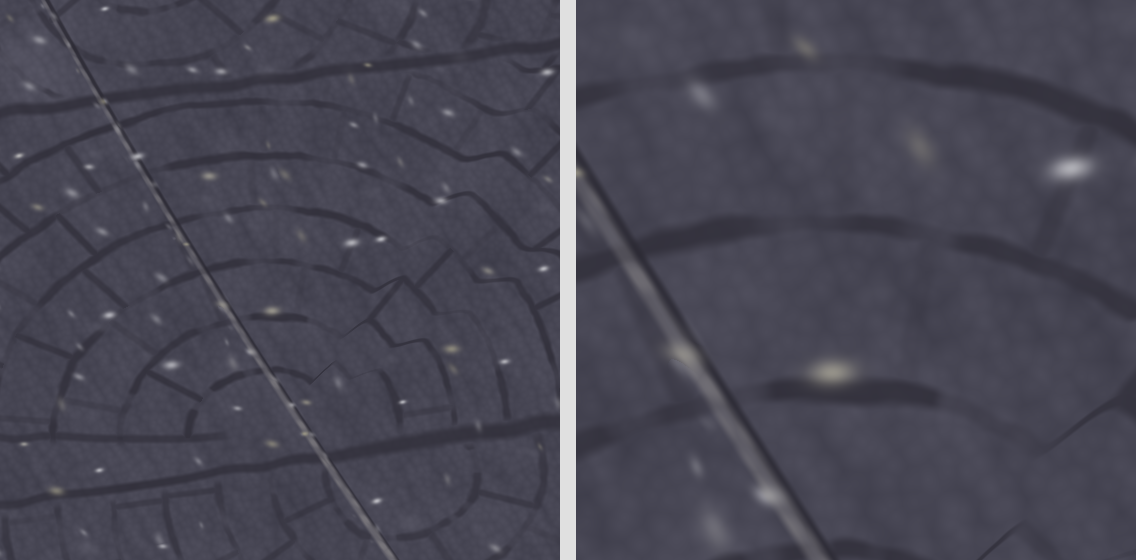
Left, the full canvas; right, a detail of the centre.
Give the GLSL for this texture, as a three.js fragment shader.

```glsl
// Dark slate paving: a fan of concentric cobble courses between two long seams,
// crossed by a thin pale groove and strewn with bright grit. Joints are polar
// distances; the surface is layered sines, cellular grain and hashed specks.
varying vec2 vUv;

const vec3 STONE = vec3(0.276, 0.272, 0.326);
const vec3 JOINT = vec3(0.185, 0.178, 0.220);
const vec3 GRIT = vec3(0.80, 0.80, 0.82);
const vec3 SAND = vec3(0.66, 0.64, 0.55);
const vec3 GROOVE = vec3(0.47, 0.46, 0.48);
const vec2 FAN_CENTER = vec2(0.488, 0.219);
const float COURSE = 0.096;        // radial depth of one course
const float FIRST_RADIUS = 0.025;
const float BLOCK = 0.135;         // length of a block along its course
const float JOINT_WIDTH = 0.0105;
const float MOTTLE = 0.015;
const float GRAIN = 0.040;
const vec2 STREAK_DIR = vec2(0.53, -0.85);

float hash(vec2 p) {
  vec3 q = fract(p.xyx * vec3(0.1031, 0.1030, 0.0973));
  q += dot(q, q.yzx + 33.33);
  return fract((q.x + q.y) * q.z);
}

vec2 hash2(vec2 p) { return vec2(hash(p), hash(p + 47.3)); }

// Distance to the nearest scattered point
float cellular(vec2 p) {
  vec2 cell = floor(p);
  float nearest = 2.0;
  for (int j = -1; j <= 1; j++)
    for (int i = -1; i <= 1; i++) {
      vec2 c = cell + vec2(i, j);
      nearest = min(nearest, length(c + hash2(c) - p));
    }
  return nearest;
}

// Soft cloudiness, about -1 to 1
float layeredSines(vec2 p) {
  float sum = 0.0, amp = 0.6;
  for (int i = 0; i < 5; i++) {
    p = mat2(0.8, 0.6, -0.6, 0.8) * p * 1.8 + 1.7;
    sum += amp * sin(p.x + 1.4 * sin(p.y * 0.8)) * cos(p.y + sin(p.x * 0.7));
    amp *= 0.72;
  }
  return sum;
}

float stroke(float dist, float width) {
  return 1.0 - smoothstep(0.25 * width, width, abs(dist));
}

// Arcs and staggered radial joints; d points from the center, up is angle 0
float fanJoints(vec2 d, float jog, float seed) {
  d.x *= mix(0.80, 1.0, smoothstep(-0.12, 0.12, d.x));
  float r = length(d) + 0.004 * layeredSines(d * 9.0 + seed);
  float angle = atan(d.x, d.y);
  float k = (r - FIRST_RADIUS) / COURSE;
  k -= jog * (smoothstep(0.59, 0.69, angle) + smoothstep(0.91, 1.01, angle));
  float arc = floor(k + 0.5);
  float wear = 0.5 + 0.5 * sin(angle * 7.0 + arc * 2.3 + seed + sin(angle * 17.0 + arc));
  float lines = stroke((k - arc) * COURSE, JOINT_WIDTH * (0.75 + 0.3 * wear))
              * mix(0.3, 1.0, smoothstep(0.0, 0.5, wear)) * step(0.5, arc);
  float ring = floor(k);
  float stepAngle = BLOCK / (FIRST_RADIUS + (max(ring, 0.0) + 0.5) * COURSE);
  float s = angle / stepAngle + hash(vec2(ring + 9.0, seed));
  float joint = floor(s + 0.5);
  float depth = mix(0.2, 0.95, smoothstep(0.15, 0.65, abs(angle)));
  depth *= smoothstep(0.1, 0.6, hash(vec2(joint + 31.0, ring + seed))) * step(1.0, ring);
  return max(lines, depth * stroke((s - joint) * stepAngle * r, JOINT_WIDTH * 0.85));
}

// Slanted grains: x is brightness, y is a random tint
vec2 specks(vec2 p, float freq, float density, float radius) {
  vec2 cell = floor(p * freq), best = vec2(0.0);
  for (int j = -1; j <= 1; j++)
    for (int i = -1; i <= 1; i++) {
      vec2 c = cell + vec2(i, j), rnd = hash2(c + freq);
      vec2 d = p - (c + hash2(c + 13.7)) / freq;
      float turn = -0.5 + 1.6 * (rnd.y - 0.5);
      d = mat2(cos(turn), -sin(turn), sin(turn), cos(turn)) * d;
      float size = radius * mix(0.55, 1.25, hash(c + 71.1));
      float light = exp(-dot(d * vec2(0.7, 1.25), d * vec2(0.7, 1.25)) / (size * size));
      light *= step(rnd.x, density) * mix(0.3, 1.0, rnd.y * rnd.y);
      if (light > best.x) best = vec2(light, hash(c + 5.9));
    }
  return best;
}

void main() {
  vec2 p = vUv;
  float cloud = layeredSines(p * 7.0);
  vec2 along = vec2(dot(p, STREAK_DIR), dot(p, vec2(-STREAK_DIR.y, STREAK_DIR.x)));

  // Stone surface: clouds, grain, faint slanted streaks, one worn pale corner
  float tone = MOTTLE * cloud + GRAIN * (0.45 - cellular(p * 75.0)) * 0.7;
  tone += 0.035 * (0.45 - cellular(along * vec2(9.0, 48.0)));
  tone += 0.045 * exp(-dot(p - vec2(0.07, 0.88), p - vec2(0.07, 0.88)) / 0.005);
  vec3 color = STONE + tone * vec3(1.0, 0.98, 1.04);

  // Fans above, between and below the long seams
  float ripple = 0.003 * sin(p.x * 31.0 + 2.0 * sin(p.x * 13.0));
  float low = p.y - (0.098 + 0.150 * p.x) + ripple;
  float high = p.y - (0.798 + 0.124 * p.x) - ripple;
  vec2 d = p - FAN_CENTER;
  float middle = smoothstep(-0.02, 0.0, d.y) * smoothstep(0.01, 0.03, low)
               * smoothstep(0.01, 0.03, -high);
  float dark = fanJoints(d, 0.55, 3.0) * middle;
  dark = max(dark, 0.75 * fanJoints(vec2(0.70, 0.16) - p, 0.0, 8.0) * smoothstep(0.01, 0.03, -low));
  dark = max(dark, 0.75 * fanJoints(vec2(0.25, 1.10) - p, 0.0, 5.0) * smoothstep(0.01, 0.03, high));
  dark = max(dark, stroke(low, mix(0.012, 0.022, smoothstep(0.4, 0.8, p.x))));
  dark = max(dark, stroke(high, 0.016));
  dark = max(dark, 0.8 * stroke(d.y + ripple, 0.011) * smoothstep(0.42, 0.38, p.x));
  color = mix(color, JOINT, dark * (0.74 + 0.12 * cloud));

  // Pale groove with a dark edge, brighter and wider toward the bottom
  float t = 1.0 - p.y;
  float across = 0.85 * (p.x - 0.078 - 0.625 * t + 0.07 * t * (1.0 - t));
  float beads = smoothstep(0.55, 0.1, cellular(vec2(across * 50.0, t * 42.0)));
  color = mix(color, JOINT * 0.9, 0.8 * stroke(across - 0.005, 0.006));
  float pale = stroke(across + 0.001, mix(0.005, 0.010, t));
  color = mix(color, GROOVE, pale * (0.2 + 0.45 * t + 0.35 * beads));

  // Dim dust smudges, then bright grit, thicker along the groove
  vec2 dust = specks(p, 11.0, 0.32, 0.014);
  color += 0.07 * dust.x * (0.7 + 0.3 * cloud);
  vec2 grit = specks(p, 14.0, 0.36, 0.0075);
  vec2 spill = specks(p, 38.0, 0.45, 0.006) * smoothstep(0.016, 0.004, abs(across + 0.002));
  if (spill.x > grit.x) grit = spill;
  color = mix(color, mix(GRIT, SAND, smoothstep(0.5, 0.9, grit.y)), 0.9 * grit.x);

  gl_FragColor = vec4(color, 1.0);
}
```
